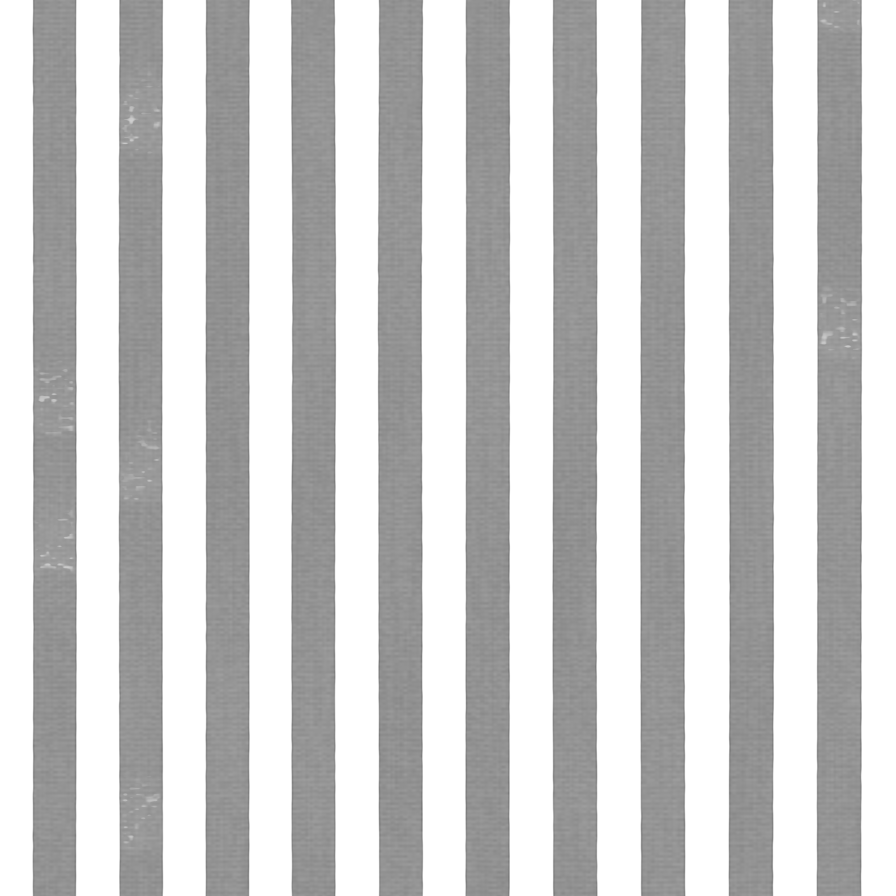
Write a three.js fragment shader that draws this pattern.

```glsl
// Ten upright grey ribbon stripes on white, spaced a little wider to the right.
// Each has slightly wandering edges, a ribbed weave made of noise and a thin dark
// selvedge; the outer ribbons carry a few shiny worn patches.
varying vec2 vUv;

float hash(vec2 p) {
  return fract(sin(dot(p, vec2(127.1, 311.7))) * 43758.5453);
}

float noise(vec2 p) {
  vec2 i = floor(p);
  vec2 f = fract(p);
  f = f * f * (3.0 - 2.0 * f);
  return mix(mix(hash(i), hash(i + vec2(1.0, 0.0)), f.x),
             mix(hash(i + vec2(0.0, 1.0)), hash(i + vec2(1.0, 1.0)), f.x), f.y);
}

// Soft worn patches along one ribbon: first height, spacing and count per ribbon
float wornPatches(float ribbon, float y) {
  vec3 placing = vec3(0.0);
  if (ribbon < 0.5) placing = vec3(0.395, 0.157, 2.0);
  else if (ribbon < 1.5) placing = vec3(0.085, 0.39, 3.0);
  else if (ribbon > 8.5) placing = vec3(0.635, 0.365, 2.0);
  float wear = 0.0;
  for (int i = 0; i < 3; i++) {
    float n = float(i);
    float d = y - placing.x - n * placing.y;
    float fade = smoothstep(-0.042, -0.026, d) * (1.0 - smoothstep(-0.01, 0.075, d));
    wear += fade * step(n + 0.5, placing.z);
  }
  return wear;
}

// Grey of the cloth: ribs, threads and slow mottling
float weave(vec2 p) {
  float shade = 0.576;
  shade += 0.009 * sin(p.y * 6.2832 * 170.0 + 2.0 * noise(p * 25.0));
  shade += 0.040 * (noise(p * vec2(210.0, 340.0)) - 0.5);
  shade += 0.018 * (noise(p * vec2(380.0, 14.0)) - 0.5);
  shade += 0.022 * (noise(p * vec2(16.0, 9.0)) - 0.5);
  return shade;
}

void main() {
  // Nearest ribbon: signed distance inside its edge, and its index
  float inside = -1.0;
  float ribbon = 0.0;
  for (int i = 0; i < 10; i++) {
    float k = float(i);
    float center = 0.0618 + 0.0956 * k + 0.000182 * k * k;
    center += 0.002 * (noise(vec2(k * 7.3, vUv.y * 3.0)) - 0.5);
    float halfWidth = 0.0241 + 0.00007 * k;
    float d = halfWidth - abs(vUv.x - center);
    if (d > inside) {
      inside = d;
      ribbon = k;
    }
  }
  inside += 0.0005 * (noise(vUv * vec2(30.0, 90.0)) - 0.5);

  // Cloth, with broken glints along the ribs where it is worn
  float shade = weave(vUv);
  float wear = wornPatches(ribbon, vUv.y);
  float glint = smoothstep(0.6, 0.95, noise(vUv * vec2(150.0, 300.0) + 40.0));
  glint *= smoothstep(0.3, 0.7, noise(vUv * vec2(55.0, 45.0)));
  shade += wear * (0.025 + 0.19 * glint * smoothstep(0.001, 0.006, inside));

  // Thin uneven selvedge
  float selvedge = 1.0 - smoothstep(0.0008, 0.0024, inside);
  shade -= 0.09 * selvedge * (0.4 + 0.6 * noise(vUv * vec2(20.0, 60.0)));

  float cover = smoothstep(-0.001, 0.001, inside);
  gl_FragColor = vec4(vec3(mix(1.0, shade, cover)), 1.0);
}
```
